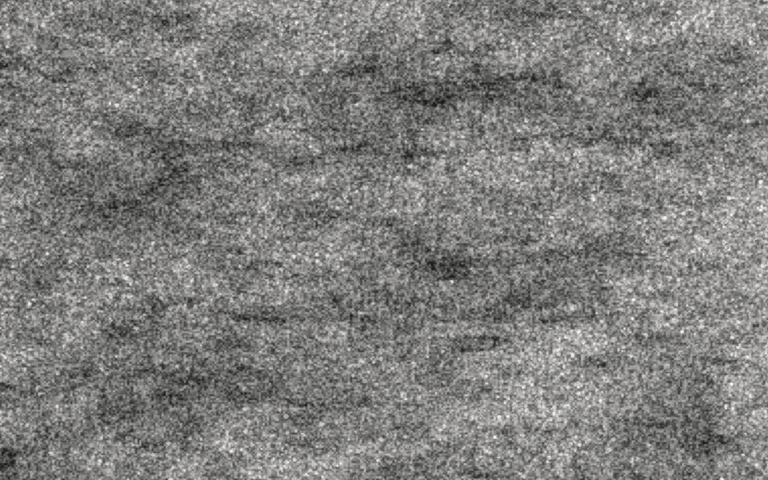
Reproduce this texture procedurally as a Shadertoy shader.

```glsl
// Rough grey slate with a fine glittering grain, lit slightly from the right.
// Stretched fractal noise gives layers and dark creases, finer noise the grain,
// and jittered dots in a grid the small bright mica flecks.

const vec3 STONE_TINT = vec3(1.0, 0.996, 0.988);
const float BASE_TONE = 0.497;

// Integer hash of a lattice cell, from 0 to 1.
float hash(vec2 cell, uint seed) {
    uvec2 q = uvec2(ivec2(cell)) * uvec2(1597u, 3571u);
    uint n = (q.x ^ (q.y << 8u)) + seed * 7919u;
    n = (n ^ (n >> 15u)) * 73244475u;
    n = (n ^ (n >> 13u)) * 73244475u;
    n ^= n >> 16u;
    return float(n & 65535u) / 65535.0;
}

// Smooth value noise from -1 to 1.
float noise(vec2 p, uint seed) {
    vec2 cell = floor(p);
    vec2 f = fract(p);
    f = f * f * (3.0 - 2.0 * f);
    float low = mix(hash(cell, seed), hash(cell + vec2(1, 0), seed), f.x);
    float high = mix(hash(cell + vec2(0, 1), seed), hash(cell + vec2(1, 1), seed), f.x);
    return 2.0 * mix(low, high, f.y) - 1.0;
}

// Four octaves of noise, turned a little at each step.
float fbm(vec2 p, uint seed) {
    float sum = 0.0;
    float amplitude = 0.5;
    for (uint i = 0u; i < 4u; i++) {
        sum += amplitude * noise(p, seed + i);
        p = mat2(0.995, 0.1, -0.1, 0.995) * p * 2.03 + 7.3;
        amplitude *= 0.5;
    }
    return sum;
}

// Brightness of scattered round flecks; density is the share of filled cells.
float flecks(vec2 p, float density, uint seed) {
    vec2 home = floor(p);
    float glow = 0.0;
    for (int y = -1; y <= 1; y++) {
        for (int x = -1; x <= 1; x++) {
            vec2 cell = home + vec2(x, y);
            vec2 center = cell + vec2(hash(cell, seed), hash(cell, seed + 1u));
            float radius = mix(0.22, 0.48, hash(cell, seed + 2u));
            float present = step(hash(cell, seed + 3u), density);
            float strength = mix(0.4, 1.0, hash(cell, seed + 4u));
            float dotShape = 1.0 - smoothstep(radius - 0.18, radius + 0.18, length(p - center));
            glow = max(glow, present * strength * dotShape);
        }
    }
    return glow;
}

void mainImage(out vec4 fragColor, in vec2 fragCoord) {
    vec2 p = fragCoord / iResolution.y;
    float across = fragCoord.x / iResolution.x;

    // Uneven layers, nearly level
    float patches = fbm(p * vec2(3.5, 5.0), 11u);
    vec2 bed = p + vec2(0.0, 0.03 * noise(p * vec2(3.0, 4.0), 21u) - 0.04 * p.x);
    float layers = fbm(bed * vec2(13.0, 32.0), 31u);
    float creases = smoothstep(0.2, 0.55, fbm(bed * vec2(8.0, 36.0), 41u) - 0.25 * patches);

    // Fine grain and faint upright scratches
    float coarseGrain = noise(p * vec2(135.0, 155.0), 51u);
    float fineGrain = noise(p * vec2(237.0, 251.0) + 3.7, 61u);
    float scratchMask = smoothstep(0.0, 0.3, fbm(p * 3.0 + 5.0, 71u));
    float scratches = scratchMask * noise(p * vec2(130.0, 22.0), 81u);

    // Flecks gather in the light patches and to the right
    float density = clamp(0.13 + 0.13 * across + 0.45 * patches + 0.2 * layers, 0.03, 0.5);
    float glitter = flecks(p * 100.0, density, 91u);

    float tone = BASE_TONE + 0.08 * (across - 0.5);
    tone += 0.11 * patches + 0.14 * layers - 0.13 * creases;
    tone += 0.125 * coarseGrain + 0.16 * fineGrain + 0.05 * scratches;
    tone += 0.23 * glitter;

    fragColor = vec4(clamp(tone, 0.12, 0.97) * STONE_TINT, 1.0);
}
```
